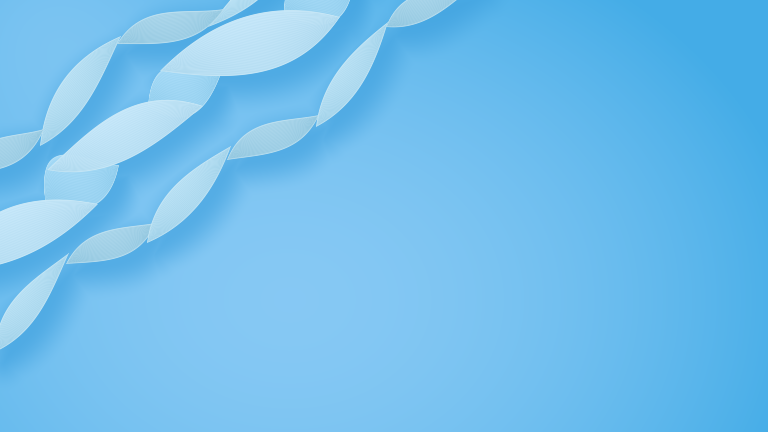
Write a Shadertoy shader that draws this background.

```glsl
// Pale translucent twisted ribbons crossing the top left corner of a soft blue backdrop.

// Drawing units: canvas height, with y measured down from the top edge
const float UNITS = 432.0;

const vec3 SKY_LIGHT = vec3(0.525, 0.785, 0.955);
const vec3 SKY_DEEP = vec3(0.265, 0.675, 0.905);
const vec3 SHADOW = vec3(0.23, 0.62, 0.865);
const vec3 SATIN_LIGHT = vec3(0.685, 0.855, 0.935);
const vec3 SATIN_DIM = vec3(0.625, 0.81, 0.895);
const vec3 WIDE_FRONT = vec3(0.735, 0.880, 0.955);
const vec3 WIDE_BACK = vec3(0.610, 0.830, 0.945);
const vec3 RIM = vec3(0.83, 0.93, 0.97);

const vec2 LIGHT_CENTRE = vec2(290.0, 300.0);
const vec2 LIGHT_RADII = vec2(520.0, 400.0);
const vec2 SHADOW_SHIFT = vec2(9.0, 11.0);
const float SHADOW_BLUR = 30.0;
const float SHADOW_DEPTH = 0.62;
const float RIB_COUNT = 22.0;
const float RIB_DEPTH = 0.009;

// Each panel has a chord (start, end) and bows: the offsets of its upper
// and lower edges from the chord at one third and two thirds of its length
const int OUTER_COUNT = 6;
const vec4 OUTER_CHORD[6] = vec4[6](
    vec4(-5, 352, 69, 253), vec4(66, 264, 156, 223), vec4(147, 243, 231, 146),
    vec4(227, 160, 319, 115), vec4(316, 127, 388, 22), vec4(386, 27, 475, -15));
const vec4 OUTER_BOW[6] = vec4[6](
    vec4(16, 12, -12, -9), vec4(14, 10, -12, -16), vec4(16, 13, -13, -12),
    vec4(16, 11, -11, -15), vec4(13, 11, -13, -11), vec4(16, 11, -10.5, -8));

const int INNER_COUNT = 4;
const vec4 INNER_CHORD[4] = vec4[4](
    vec4(40, 146, 121, 36), vec4(-40, 172, 44, 129),
    vec4(208, 27, 290, -40), vec4(117, 44, 224, 9));
const vec4 INNER_BOW[4] = vec4[4](
    vec4(18, 18, -12, -9), vec4(14, 9, -14, -16),
    vec4(7, 10, -9, -10), vec4(16, 10, -12, -16));

// The wide ribbon lists its three back faces before its three front faces
const int WIDE_COUNT = 6;
const vec4 WIDE_CHORD[6] = vec4[6](
    vec4(46, 206, 119, 165), vec4(148, 106, 221, 74), vec4(284, 14, 355, -25),
    vec4(-60, 270, 98, 204), vec4(47, 170, 203, 106), vec4(160, 71, 340, 17));
const vec4 WIDE_BOW[6] = vec4[6](
    vec4(38, 25, -20, -21), vec4(27, 20, -24, -21), vec4(27, 20, -27, -27),
    vec4(28, 27, -18, -17), vec4(20, 26, -20, -16), vec4(24, 25, -24, -29));

// Cubic that is zero at both ends and passes through the two bows
float bowCurve(float t, vec2 bow) {
    return 4.5 * t * (1.0 - t) * mix(bow.x, bow.y, 3.0 * t - 1.0);
}

// Returns signed distance, position along the panel and position across it
vec3 panel(vec2 p, vec4 chord, vec4 bow) {
    vec2 span = chord.zw - chord.xy;
    float len = length(span);
    vec2 dir = span / len;
    vec2 rel = p - chord.xy;
    float along = dot(rel, dir);
    float side = dot(rel, vec2(dir.y, -dir.x));
    float t = clamp(along / len, 0.0, 1.0);
    float top = bowCurve(t, bow.xy);
    float bottom = bowCurve(t, bow.zw);
    vec2 gap = vec2(max(side - top, bottom - side), abs(along - 0.5 * len) - 0.5 * len);
    float dist = length(max(gap, 0.0)) + min(max(gap.x, gap.y), 0.0);
    return vec3(dist, t, clamp((side - bottom) / max(top - bottom, 0.01), 0.0, 1.0));
}

// Lays one shaded panel with fine ribs and a bright rim over the colour
void paint(inout vec3 col, vec2 p, vec4 chord, vec4 bow, vec3 tint, float pixel) {
    vec3 q = panel(p, chord, bow);
    float sheen = sin(3.1416 * q.y) * 0.045 - 0.025;
    sheen += 0.035 * (q.z - 0.5) + RIB_DEPTH * sin(6.2832 * RIB_COUNT * q.z);
    vec3 cloth = tint + sheen * vec3(1.3, 0.8, 0.6);
    cloth = mix(cloth, RIM, 0.5 * smoothstep(-1.8, -0.3, q.x));
    col = mix(col, cloth, 0.97 * smoothstep(0.6 * pixel, -0.6 * pixel, q.x));
}

void mainImage(out vec4 fragColor, in vec2 fragCoord) {
    float pixel = UNITS / iResolution.y;
    vec2 p = vec2(fragCoord.x, iResolution.y - fragCoord.y) * pixel;

    // Backdrop: broad pool of light and a second glow in the corner
    float falloff = pow(length((p - LIGHT_CENTRE) / LIGHT_RADII), 1.8);
    float corner = length((p - vec2(50.0, 30.0)) / 170.0);
    falloff *= 1.0 - 0.75 * exp(-corner * corner);
    vec3 col = mix(SKY_LIGHT, SKY_DEEP, min(falloff, 1.0));

    // Soft shadow cast to the lower right
    vec2 s = p - SHADOW_SHIFT;
    float d = 1e4;
    for (int i = 0; i < OUTER_COUNT; i++) d = min(d, panel(s, OUTER_CHORD[i], OUTER_BOW[i]).x);
    for (int i = 0; i < INNER_COUNT; i++) d = min(d, panel(s, INNER_CHORD[i], INNER_BOW[i]).x);
    for (int i = 0; i < WIDE_COUNT; i++) d = min(d, panel(s, WIDE_CHORD[i], WIDE_BOW[i]).x);
    col = mix(col, SHADOW, SHADOW_DEPTH * smoothstep(SHADOW_BLUR, -10.0, d));

    // Ribbons: the narrow pair alternate in tone, the wide one turns over
    for (int i = 0; i < INNER_COUNT; i++)
        paint(col, p, INNER_CHORD[i], INNER_BOW[i], i % 2 == 0 ? SATIN_LIGHT : SATIN_DIM, pixel);
    for (int i = 0; i < WIDE_COUNT; i++)
        paint(col, p, WIDE_CHORD[i], WIDE_BOW[i], i < 3 ? WIDE_BACK : WIDE_FRONT, pixel);
    for (int i = 0; i < OUTER_COUNT; i++)
        paint(col, p, OUTER_CHORD[i], OUTER_BOW[i], i % 2 == 0 ? SATIN_LIGHT : SATIN_DIM, pixel);

    fragColor = vec4(col, 1.0);
}
```
